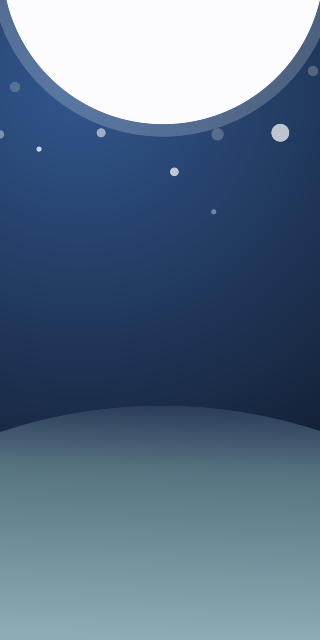
Reproduce this background procedurally as a Shadertoy shader.

```glsl
// Antialiased disc coverage
float disc(vec2 p, vec2 center, float radius) {
    float pixel = 1.0 / iResolution.x;
    return smoothstep(0.5 * pixel, -0.5 * pixel, length(p - center) - radius);
}

// Night sky, brightest at the upper left
vec3 skyColor(vec2 p) {
    float falloff = clamp(length(p - vec2(0.25, 1.75)) / 1.3, 0.0, 1.0);
    return mix(vec3(0.195, 0.34, 0.56), vec3(0.08, 0.135, 0.22), falloff);
}

// Misty ground, paler with depth below the crest
vec3 hillColor(vec2 p) {
    float depth = 0.732 - p.y + 0.03 * (0.5 - p.x);
    vec3 dusk = vec3(0.165, 0.24, 0.35);
    vec3 slate = vec3(0.34, 0.45, 0.505);
    vec3 mist = vec3(0.55, 0.68, 0.71);
    vec3 color = mix(dusk, slate, clamp(depth / 0.2, 0.0, 1.0));
    return mix(color, mist, clamp((depth - 0.2) / 0.53, 0.0, 1.0));
}

// Stars: center, radius, opacity
const vec4 STARS[9] = vec4[9](
    vec4(0.047, 1.728, 0.016, 0.20), vec4(0.000, 1.580, 0.013, 0.38),
    vec4(0.122, 1.534, 0.008, 0.75), vec4(0.316, 1.585, 0.014, 0.55),
    vec4(0.680, 1.580, 0.019, 0.22), vec4(0.876, 1.585, 0.028, 0.70),
    vec4(0.545, 1.463, 0.0135, 0.70), vec4(0.668, 1.338, 0.008, 0.35),
    vec4(0.978, 1.778, 0.016, 0.22));

void mainImage(out vec4 fragColor, in vec2 fragCoord) {
    // Width spans 0 to 1, height 0 to 2
    vec2 p = fragCoord / iResolution.xy * vec2(1.0, 2.0);
    vec3 color = skyColor(p);

    // Moon halo
    vec2 moonCenter = vec2(0.51, 2.115);
    color = mix(color, vec3(1.0), 0.2 * disc(p, moonCenter, 0.542));

    for (int i = 0; i < 9; i++) {
        vec4 star = STARS[i];
        color = mix(color, vec3(1.0), star.w * disc(p, star.xy, star.z));
    }

    // Moon and hill
    color = mix(color, vec3(0.99, 0.99, 1.0), disc(p, moonCenter, 0.503));
    color = mix(color, hillColor(p), disc(p, vec2(0.505, -0.858), 1.59));

    fragColor = vec4(color, 1.0);
}
```
